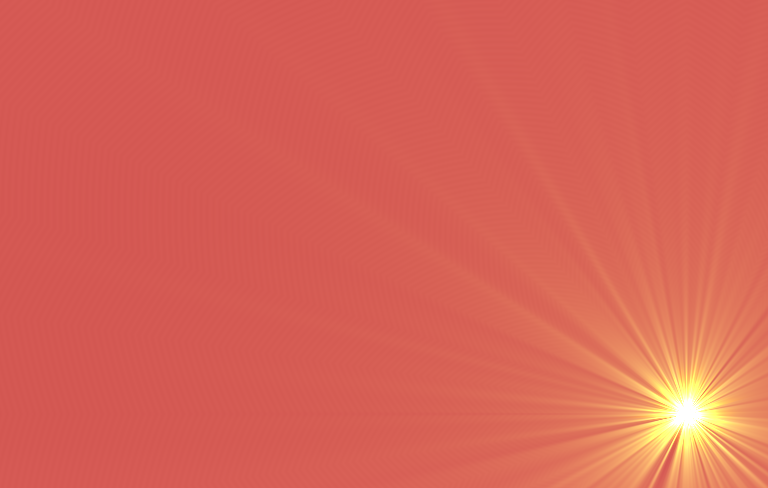
Reproduce this background procedurally as a WebGL 1 fragment shader.

```glsl
precision highp float;
// Coral sky with a small white-hot sun at lower right and fine radial rays.
uniform vec2 u_resolution;

const float TAU = 6.2831853;
const vec2 SUN = vec2(0.8945, 0.1516);
const vec3 CORAL = vec3(0.828, 0.341, 0.322);
const vec3 GLOW_TINT = vec3(0.42, 1.0, 0.30);

float hash(float n) {
    return fract(sin(n * 127.1) * 43758.5453);
}

// Smooth noise around the circle; turn runs from 0 to 1 and wraps.
float ringNoise(float turn, float cells, float seed) {
    float x = turn * cells;
    float i = floor(x);
    float f = smoothstep(0.0, 1.0, x - i);
    float a = hash(mod(i, cells) + seed);
    float b = hash(mod(i + 1.0, cells) + seed);
    return mix(a, b, f) - 0.5;
}

// Soft beam around one direction, with both angles in degrees.
float beam(float angle, float center, float width) {
    float d = (mod(angle - center + 180.0, 360.0) - 180.0) / width;
    return exp(-d * d);
}

// Octaves of angular noise, from shafts to thin needles.
float rays(float turn) {
    float sum = 0.0;
    float cells = 41.0;
    float weight = 0.4;
    for (int k = 0; k < 3; k++) {
        sum += weight * ringNoise(turn, cells, 17.0 * float(k) + 3.0);
        cells = cells * 2.0 + 1.0;
        weight *= 1.45;
    }
    return sum;
}

// Slim beams that reach across the sky.
float longBeams(float angle) {
    return beam(angle, 147.5, 1.3) + 0.8 * beam(angle, 121.0, 1.2)
         + 0.6 * beam(angle, 101.0, 1.0) + 0.8 * beam(angle, 166.0, 1.1)
         + 0.7 * beam(angle, 138.0, 1.2) + 0.5 * beam(angle, 190.0, 1.5)
         + 0.8 * beam(angle, 209.0, 1.4) + 0.5 * beam(angle, 79.0, 1.3);
}

// Faint herringbone of thin lines, folded across the angle.
float ripple(float radius, float turn) {
    float fold = abs(fract(turn * 22.0) - 0.5);
    return sin(TAU * (radius * 72.0 + fold * 9.0));
}

void main() {
    vec2 uv = gl_FragCoord.xy / u_resolution;
    float aspect = u_resolution.x / u_resolution.y;
    vec2 p = (uv - SUN) * vec2(aspect, 1.0);
    float radius = max(length(p), 0.002);
    float turn = fract(atan(p.y, p.x + 1e-5) / TAU + 1.0);
    float angle = turn * 360.0;

    // Sky, a little lighter along the top and the bottom edge
    vec3 color = CORAL + 0.006 * smoothstep(0.4, 1.0, uv.y);
    color += 0.008 * (1.0 - smoothstep(0.0, 0.12, uv.y));
    color += 0.004 * ripple(radius, turn) * smoothstep(0.15, 0.4, radius);

    // Halo, cut into rays with the strongest contrast near the sun
    float halo = max(0.0315 / radius - 0.025, 0.0) + 0.012 * exp(-radius);
    float below = 1.0 - smoothstep(-0.12, 0.06, p.y);
    float contrast = mix(0.3, 1.5 + 0.7 * below, exp(-radius * 4.5));
    float light = halo * max(1.0 + contrast * rays(turn), 0.0);

    // Long beams and the thin dark streak to the left
    float reach = smoothstep(0.03, 0.2, radius) * exp(-radius * 1.9);
    light += 0.05 * longBeams(angle) * reach;
    light -= 0.07 * beam(angle, 180.0, 0.4) * exp(-radius * 3.0);
    color += GLOW_TINT * light;

    // Yellow corona and white core with a spiky rim
    float rim = radius / (1.0 + 0.8 * rays(fract(turn + 0.37)));
    float corona = exp(-pow(rim / 0.046, 2.0));
    color += vec3(0.3, 0.35, -0.3) * corona;
    color += vec3(1.0, 1.0, 1.1) * exp(-pow(rim / 0.029, 2.0));

    gl_FragColor = vec4(clamp(color, 0.0, 1.0), 1.0);
}
```
